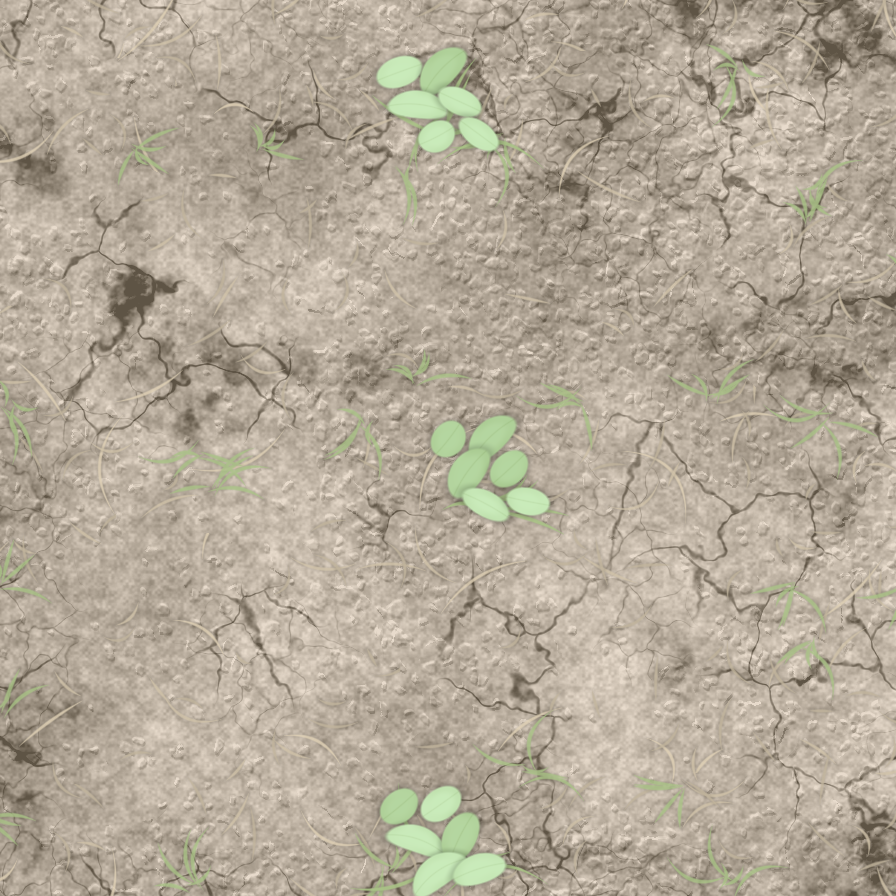
Reproduce this texture procedurally as a three.js fragment shader.

```glsl
// Dry cracked field soil with clods, straw, grass tufts and three rows of bean seedlings.
varying vec2 vUv;

const vec3 SOIL_DARK = vec3(0.37, 0.33, 0.27);
const vec3 SOIL_LIGHT = vec3(0.91, 0.86, 0.80);
const vec3 STRAW = vec3(0.89, 0.83, 0.72);
const vec3 GRASS = vec3(0.67, 0.77, 0.53);
const vec3 LEAF = vec3(0.79, 0.92, 0.73);
const vec3 LEAF_SHADE = vec3(0.64, 0.77, 0.54);

float hash(vec2 p) {
  return fract(sin(dot(p, vec2(127.1, 311.7))) * 43758.5453);
}

vec2 hash2(vec2 p) {
  return vec2(hash(p), hash(p + 41.3));
}

float noise(vec2 p) {
  vec2 i = floor(p), f = fract(p);
  f = f * f * (3.0 - 2.0 * f);
  return mix(mix(hash(i), hash(i + vec2(1.0, 0.0)), f.x),
             mix(hash(i + vec2(0.0, 1.0)), hash(i + 1.0), f.x), f.y);
}

float fbm(vec2 p) {
  float sum = 0.0, amp = 0.53;
  for (int i = 0; i < 4; i++) {
    sum += amp * noise(p);
    p = p * 2.03 + 17.7;
    amp *= 0.5;
  }
  return sum;
}

vec2 warp(vec2 p, float scale, float amount) {
  return p + amount * (vec2(fbm(p * scale), fbm(p * scale + 63.0)) - 0.5);
}

mat2 turn(float a) {
  return mat2(cos(a), -sin(a), sin(a), cos(a));
}

float cover(float d, float soft) {
  return 1.0 - smoothstep(-soft, soft, d);
}

// Nearest distance, second distance and random id of the nearest cell.
vec3 voronoi(vec2 p) {
  vec2 cell = floor(p);
  vec3 best = vec3(8.0, 8.0, 0.0);
  for (int y = -1; y <= 1; y++) for (int x = -1; x <= 1; x++) {
    vec2 c = cell + vec2(x, y);
    float d = length(c + hash2(c) - p);
    if (d < best.x) best = vec3(d, best.x, hash(c + 9.1));
    else best.y = min(best.y, d);
  }
  return best;
}

// Scattered lumps; share is the fraction of cells that hold one.
float clods(vec2 p, float scale, float share) {
  vec3 v = voronoi(p * scale);
  float radius = 0.3 + 0.35 * fract(v.z * 57.0);
  return (1.0 - smoothstep(radius * 0.45, radius, v.x)) * step(v.z, share);
}

float height(vec2 p, float rough) {
  vec2 q = warp(p, 75.0, 0.014);
  return fbm(p * 42.0) + 0.65 * clods(q, 32.0, rough * 0.6) + 0.5 * clods(q, 72.0, 0.15 + rough * 0.6);
}

float cracks(vec2 p, float scale, float width) {
  vec3 v = voronoi(warp(p, 16.0, 0.09) * scale);
  float open = smoothstep(0.47, 0.68, noise(p * 7.0 + scale));
  return open * cover((v.y - v.x) * 0.5 / scale - width * open, 0.0014);
}

// Signed distance to a bent, tapering strand.
float strand(vec2 p, float angle, float reach, float bend, float width) {
  vec2 q = turn(angle) * p;
  float x = q.x / reach;
  return max(abs(q.y + bend * reach * x * x) - width * (1.0 - x * x), abs(q.x) - reach);
}

float straws(vec2 p, float scale, float share) {
  vec2 cell = floor(p * scale);
  float d = 1.0;
  for (int y = -1; y <= 1; y++) for (int x = -1; x <= 1; x++) {
    vec2 c = cell + vec2(x, y), r = hash2(c + scale);
    if (hash(c * 1.7 + scale) < share)
      d = min(d, strand(p - (c + r) / scale, r.x * 37.0, (0.15 + 0.35 * r.y) / scale, r.x - 0.5, 0.0017));
  }
  return d;
}

// Blades fanning out of one root.
float tuft(vec2 p, vec2 seed, float reach) {
  float d = 1.0;
  for (int i = 0; i < 5; i++) {
    vec2 r = hash2(seed + float(i) * 3.7);
    float angle = hash(seed) * 6.28 + (r.x - 0.5) * 3.6, size = reach * (0.35 + 0.65 * r.y);
    d = min(d, strand(p - size * vec2(cos(angle), sin(angle)), angle, size, r.y - 0.5, 0.0022));
  }
  return d;
}

float tufts(vec2 p, float scale, float share) {
  vec2 cell = floor(p * scale);
  float d = 1.0;
  for (int y = -1; y <= 1; y++) for (int x = -1; x <= 1; x++) {
    vec2 c = cell + vec2(x, y);
    if (hash(c + 5.3) < share) d = min(d, tuft(p - (c + hash2(c + 2.9)) / scale, c, 0.24 / scale));
  }
  return d;
}

// Lays a strand layer with a thin soft shadow.
vec3 lay(vec3 base, vec3 tint, float d, float strength) {
  base *= 1.0 - 0.16 * strength * cover(d - 0.001, 0.004);
  return mix(base, tint, strength * cover(d, 0.0012));
}

vec3 soil(vec2 p) {
  float rough = smoothstep(0.3, 0.65, fbm(p * 4.5 + 3.0));
  float hollow = smoothstep(0.56, 0.74, fbm(p * 5.0 + 28.0));
  float slope = height(p, rough) - height(p + vec2(-0.0012, 0.003), rough);
  float tone = 0.69 + 0.5 * (fbm(p * 6.0) - 0.5) + 0.4 * (fbm(p * 95.0) - 0.5);
  tone += 0.22 * (noise(p * 310.0) - 0.5) + 0.46 * slope;
  tone -= hollow * (0.12 + 0.5 * smoothstep(0.45, 0.7, fbm(p * 38.0)));
  tone -= 0.5 * cracks(p, 9.0, 0.0016) + 0.3 * cracks(p + 4.0, 19.0, 0.0009);
  return mix(SOIL_DARK, SOIL_LIGHT, clamp(tone, 0.0, 1.0));
}

// A leaning row of kidney-shaped leaves over a few long blades.
vec3 seedling(vec3 base, vec2 p, float seed) {
  base = lay(base, GRASS, tuft(p + vec2(0.0, 0.04), vec2(seed, 7.0), 0.06), 0.9);
  for (int i = 0; i < 6; i++) {
    float k = float(i);
    vec2 r = hash2(vec2(k, seed));
    vec2 axis = vec2(0.5, -0.86), side = vec2(0.86, 0.5) * (mod(k, 2.0) - 0.5);
    vec2 size = vec2(0.021 + 0.015 * r.x, 0.014 + 0.005 * r.y);
    vec2 q = turn(0.3 + (r.y - 0.5) * 1.9) * (p - axis * (k - 2.5) * 0.021 - side * 0.042);
    q.y += 9.0 * (r.x - 0.3) * q.x * q.x;
    float d = (length(q / size) - 1.0) * size.y;
    float rib = cover(abs(q.y) - 0.0004, 0.0015) * 0.35;
    float shade = rib + 0.55 * step(0.68, r.y) + 0.35 * noise(p * 60.0 + k) * smoothstep(-0.01, 0.0, d);
    base *= 1.0 - 0.28 * cover(d - 0.001, 0.006);
    base = mix(base, mix(LEAF, LEAF_SHADE, clamp(shade, 0.0, 1.0)), cover(d, 0.0014));
  }
  return base;
}

void main() {
  vec3 color = soil(vUv);

  // Dead straw, then living grass
  float litter = 0.25 + 0.5 * noise(vUv * 4.0 + 11.0);
  for (int i = 0; i < 3; i++) {
    float k = float(i);
    color = lay(color, STRAW * (1.0 - 0.07 * k), straws(vUv + k * 0.37, 8.0 + 4.0 * k, litter), 0.8);
  }
  color = lay(color, GRASS, tufts(vUv, 6.5, 0.45), 0.8);

  // Seedlings down the middle
  for (int i = 0; i < 3; i++) {
    float k = float(i);
    vec2 center = vec2(0.49 + 0.055 * mod(k, 2.0), 0.065 + 0.41 * k);
    color = seedling(color, vUv - center, k + 2.0);
  }
  gl_FragColor = vec4(color, 1.0);
}
```
